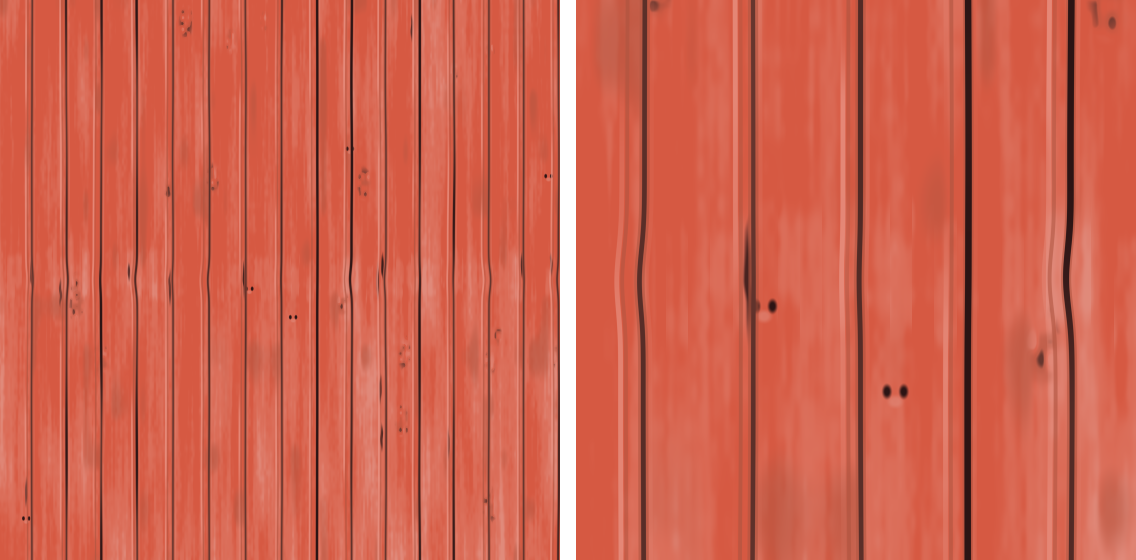
Left: the whole. Right: its middle third, enlarged.
Reproduce this texture procedurally as a Shadertoy shader.

```glsl
// Weathered red board wall: sixteen upright planks parted by thin dark gaps.
// Stretched value noise gives grain and faded paint; loops place the gaps,
// and scatter knots, nail holes and cracks over the boards.

const float PLANKS = 16.0;
const vec3 RED   = vec3(0.84, 0.35, 0.26);
const vec3 CORAL = vec3(0.86, 0.43, 0.35);
const vec3 PALE  = vec3(0.88, 0.54, 0.48);
const vec3 RUST  = vec3(0.69, 0.33, 0.25);
const vec3 BROWN = vec3(0.40, 0.21, 0.18);
const vec3 DARK  = vec3(0.17, 0.08, 0.08);

float hash(vec2 p) {
    return fract(sin(dot(p, vec2(127.1, 311.7))) * 43758.5453);
}

float noise(vec2 p) {
    vec2 i = floor(p), f = fract(p);
    f = f * f * (3.0 - 2.0 * f);
    return mix(mix(hash(i), hash(i + vec2(1, 0)), f.x),
               mix(hash(i + vec2(0, 1)), hash(i + vec2(1, 1)), f.x), f.y);
}

float bell(float x, float width) {
    return exp(-x * x / (width * width));
}

// Soft-edged upright line of the given half width.
float line(float d, float halfWidth, float pixel) {
    return 1.0 - smoothstep(halfWidth - 0.6 * pixel, halfWidth + 0.8 * pixel, abs(d));
}

// Soft elliptical mark.
float spot(vec2 p, vec2 radius) {
    return 1.0 - smoothstep(0.3, 1.0, length(p / radius));
}

// Horizontal place of gap k: uneven spacing, slight sway and a jog at mid height.
float gapX(float k, float y) {
    float uneven = 0.0065 * bell(k - 9.0, 2.8) - 0.004 * bell(k - 2.5, 2.8);
    float sway = 0.0018 * (noise(vec2(k * 7.3, y * 7.0)) - 0.5);
    float jog = 0.007 * (hash(vec2(k, 4.0)) - 0.5) * bell(y - 0.5, 0.025);
    return k / PLANKS - 0.0026 + uneven + sway + jog;
}

// Paint colour from fading, long grain and the paler band at mid height.
vec3 paint(vec2 p, float plank) {
    float shift = plank * 5.7;
    float patches = noise(vec2(p.x * 26.0 + shift, p.y * 6.0));
    float streaks = noise(vec2(p.x * 110.0 + shift, p.y * 4.0));
    float grain = noise(vec2(p.x * 300.0, p.y * 14.0 + shift));
    float flecks = noise(p * vec2(260.0, 90.0));
    float lower = 1.0 - smoothstep(0.44, 0.53, p.y);

    float cell = floor(p.x * 75.0);
    float top = 0.52 + 0.04 * hash(vec2(cell, 1.0));
    float bottom = 0.46 + 0.03 * hash(vec2(cell, 2.0));
    float band = smoothstep(bottom - 0.01, bottom + 0.01, p.y)
               * (1.0 - smoothstep(top - 0.01, top + 0.01, p.y)) * hash(vec2(cell, 3.0));

    float fade = 0.34 + 0.55 * (patches - 0.5) + 0.42 * (streaks - 0.5)
               + 0.26 * (grain - 0.5) + 0.14 * (flecks - 0.5)
               + 0.22 * (hash(vec2(plank, 9.0)) - 0.5) + 0.14 * lower + 0.28 * band;
    vec3 color = mix(RED, CORAL, smoothstep(0.22, 0.58, fade));
    color = mix(color, PALE, smoothstep(0.55, 0.92, fade));

    float stain = noise(vec2(p.x * 45.0 + shift, p.y * 11.0 + 30.0));
    return mix(color, RUST, 0.5 * smoothstep(0.74, 0.98, stain));
}

// Knots, paired nail holes and cracks, scattered by hash.
vec3 addMarks(vec3 color, vec2 p) {
    for (float i = 0.0; i < 18.0; i++) {
        vec2 d = p - vec2(hash(vec2(i, 11.0)), hash(vec2(i, 12.0)));
        float size = mix(0.008, 0.017, hash(vec2(i, 13.0)));
        float area = spot(d, size * vec2(1.0, 2.4));
        float swirl = noise(p * vec2(190.0, 95.0) + i * 9.0);
        color = mix(color, RUST, 0.6 * area * smoothstep(0.35, 0.7, swirl));
        color = mix(color, BROWN, area * smoothstep(0.68, 0.85, swirl));
        color = mix(color, PALE, 0.6 * area * smoothstep(0.35, 0.15, swirl));
    }
    for (float i = 0.0; i < 5.0; i++) {
        vec2 d = p - vec2(hash(vec2(i, 21.0)), hash(vec2(i, 22.0)));
        float holes = spot(vec2(abs(d.x) - 0.005, d.y), vec2(0.0036, 0.0055));
        color = mix(color, PALE, 0.6 * spot(d + vec2(0.0, 0.006), vec2(0.006, 0.005)));
        color = mix(color, DARK, holes);
    }
    // Most cracks sit at mid height, the rest fall anywhere.
    for (float i = 0.0; i < 14.0; i++) {
        float y = i < 8.0 ? 0.47 + 0.06 * hash(vec2(i, 31.0)) : hash(vec2(i, 32.0));
        float k = floor(hash(vec2(i, 33.0)) * PLANKS) + 1.0;
        vec2 d = p - vec2(gapX(k, y) - 0.014 * hash(vec2(i, 34.0)), y);
        d.x += 0.002 * (noise(vec2(i, p.y * 70.0)) - 0.5);
        vec2 radius = vec2(0.0034, mix(0.02, 0.045, hash(vec2(i, 35.0))));
        color = mix(color, mix(BROWN, DARK, hash(vec2(i, 36.0))), 0.9 * spot(d, radius));
    }
    return color;
}

// Gap k with its bevel: bright lip and rust groove to the left, faint lip to the right.
vec3 addGap(vec3 color, float d, float k, float y, float pixel) {
    float wear = noise(vec2(k * 3.1, y * 9.0));
    float lip = 0.0085 + 0.005 * hash(vec2(k, 41.0));
    color = mix(color, PALE + 0.03, 0.8 * line(d + lip, 0.0014, pixel) * smoothstep(0.1, 0.6, wear));
    color = mix(color, RUST, 0.75 * line(d + lip - 0.0032, 0.0011, pixel) * (1.0 - 0.6 * wear));
    color = mix(color, PALE, 0.4 * line(d - 0.0042, 0.0012, pixel) * wear);
    float depth = smoothstep(0.45, 0.85, 0.6 * hash(vec2(k, 42.0)) + 0.5 * noise(vec2(k * 5.3, y * 5.0)));
    color = mix(color, RUST, 0.6 * line(d, 0.003, pixel));
    return mix(color, mix(BROWN, DARK, depth), line(d, mix(0.0012, 0.0019, depth), pixel));
}

void mainImage(out vec4 fragColor, in vec2 fragCoord) {
    vec2 p = fragCoord / iResolution.xy;
    float pixel = 1.0 / iResolution.x;

    float plank = 0.0;
    for (float k = 0.0; k <= PLANKS; k++) plank += step(gapX(k, p.y), p.x);

    vec3 color = addMarks(paint(p, plank), p);
    for (float k = 0.0; k <= PLANKS; k++) color = addGap(color, p.x - gapX(k, p.y), k, p.y, pixel);
    fragColor = vec4(color, 1.0);
}
```
